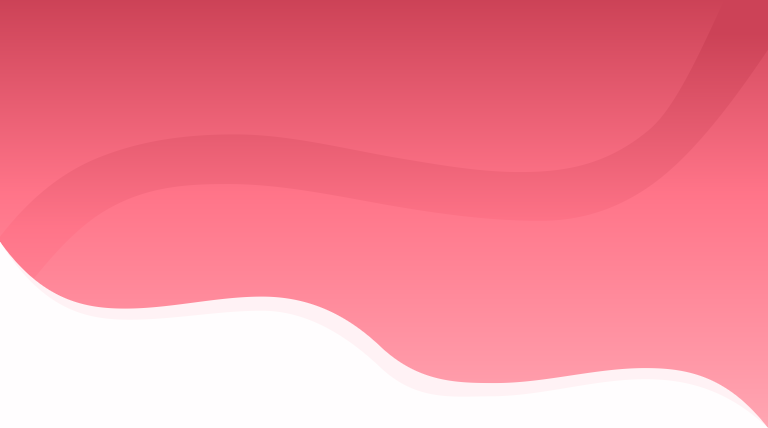
Write a WebGL 2 fragment shader that draws this background.

```glsl
#version 300 es
precision highp float;
// Rose vertical gradient with a faint S-shaped ribbon, above a white wave
// with a pale rim. Every outline is a height curve over x, made of a few
// cubic Hermite spans and smoothed by its screen-space gradient.

uniform vec2 u_resolution;
out vec4 fragColor;

// Gradient stops, from the top downwards
const vec3 ROSE_DEEP = vec3(0.80, 0.26, 0.34);
const vec3 ROSE_MID = vec3(1.00, 0.455, 0.535);
const vec3 ROSE_LIGHT = vec3(1.00, 0.65, 0.70);
const float MID_STOP = 0.45;

// Wave colours, and how far the ribbon lags along the gradient
const vec3 WAVE_WHITE = vec3(1.0, 0.993, 0.995);
const vec3 RIM_PINK = vec3(1.0, 0.95, 0.96);
const float RIBBON_LAG = 0.08;

// Curve knots: x, height, slope, in fractions of the canvas
const int KNOTS = 7;
const vec3 RIM_EDGE[KNOTS] = vec3[KNOTS](
    vec3(0.0, 0.435, -2.5), vec3(0.163, 0.279, 0.0),
    vec3(0.341, 0.307, 0.0), vec3(0.495, 0.191, -1.7),
    vec3(0.645, 0.105, 0.0), vec3(0.84, 0.14, 0.0),
    vec3(1.0, 0.0, -2.32));
const vec3 WAVE_EDGE[KNOTS] = vec3[KNOTS](
    vec3(0.0, 0.435, -2.86), vec3(0.169, 0.253, 0.0),
    vec3(0.341, 0.274, 0.0), vec3(0.495, 0.142, -1.7),
    vec3(0.638, 0.074, 0.0), vec3(0.84, 0.114, 0.0),
    vec3(1.0, 0.0, -1.7));
const vec3 RIBBON_TOP[KNOTS] = vec3[KNOTS](
    vec3(0.0, 0.447, 2.32), vec3(0.13, 0.633, 0.71),
    vec3(0.306, 0.686, 0.0), vec3(0.521, 0.63, -0.3),
    vec3(0.677, 0.598, 0.0), vec3(0.846, 0.698, 1.52),
    vec3(0.948, 1.02, 3.93));
const vec3 RIBBON_BASE[KNOTS] = vec3[KNOTS](
    vec3(0.0, 0.244, 2.5), vec3(0.13, 0.5, 1.16),
    vec3(0.297, 0.57, 0.0), vec3(0.521, 0.516, -0.3),
    vec3(0.703, 0.484, 0.0), vec3(0.846, 0.565, 1.25),
    vec3(1.0, 0.884, 2.68));

// Height of the Hermite curve at x, held level past its last knot
float curveHeight(vec3 knots[KNOTS], float x) {
    vec3 a = knots[0], b = knots[1];
    for (int i = 1; i < KNOTS - 1; i++) {
        if (x > knots[i].x) {
            a = knots[i];
            b = knots[i + 1];
        }
    }
    float span = b.x - a.x;
    float s = clamp((x - a.x) / span, 0.0, 1.0);
    float r = 1.0 - s;
    float rise = s * s * (3.0 - 2.0 * s);
    return mix(a.y, b.y, rise) + span * s * r * (a.z * r - b.z * s);
}

// Smooth coverage of the area below a curve
float below(vec3 knots[KNOTS], vec2 uv) {
    float d = curveHeight(knots, uv.x) - uv.y;
    float pixel = max(length(vec2(dFdx(d), dFdy(d))), 1e-5);
    return clamp(0.5 + d / pixel, 0.0, 1.0);
}

// Rose gradient by depth below the top edge
vec3 rose(float depth) {
    vec3 upper = mix(ROSE_DEEP, ROSE_MID, clamp(depth / MID_STOP, 0.0, 1.0));
    float lower = clamp((depth - MID_STOP) / (1.0 - MID_STOP), 0.0, 1.0);
    return mix(upper, ROSE_LIGHT, lower);
}

void main() {
    vec2 uv = gl_FragCoord.xy / u_resolution;
    float depth = 1.0 - uv.y;

    // Backdrop and ribbon
    float ribbon = below(RIBBON_TOP, uv) * (1.0 - below(RIBBON_BASE, uv));
    vec3 color = mix(rose(depth), rose(depth - RIBBON_LAG), ribbon);

    // Pale rim, then the white wave over it
    color = mix(color, RIM_PINK, below(RIM_EDGE, uv));
    color = mix(color, WAVE_WHITE, below(WAVE_EDGE, uv));
    fragColor = vec4(color, 1.0);
}
```
